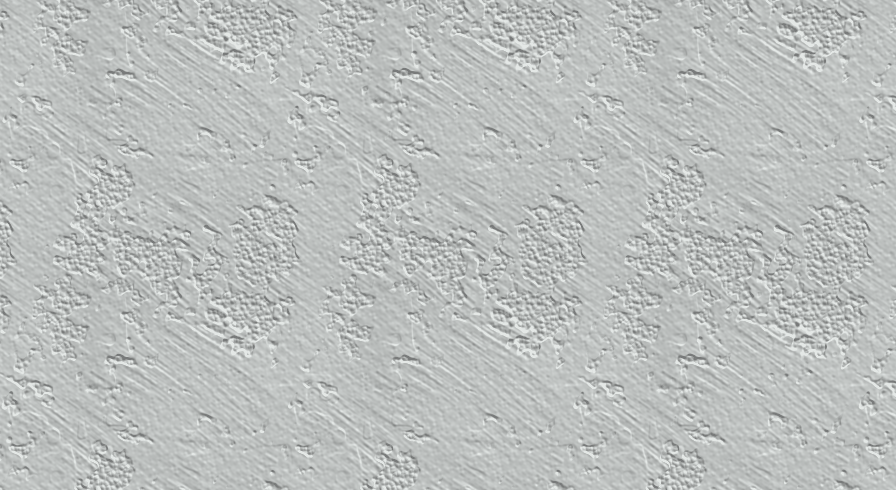
Write a WebGL 2 fragment shader that draws this texture.

```glsl
#version 300 es
precision highp float;

uniform vec2 u_resolution;
out vec4 outColor;

const float TAU = 6.2831853;

// Layout, in canvas heights
const float TILE_SIZE = 0.583;
const vec2 TILE_ORIGIN = vec2(0.5, 1.0);

// Relief
const float GRAIN_CELLS = 59.0;
const float GRAIN_HEIGHT = 0.6;
const float LUMP_CELLS = 37.0;
const float LUMP_HEIGHT = 0.5;
const float GRIT_HEIGHT = 0.36;
const float STREAK_COUNT = 16.0;
const float STREAK_HEIGHT = 0.36;
const float LEDGE_HEIGHT = 1.05;
const float FLAKE_HEIGHT = 0.4;
const float ROUGH_LEVEL = 0.22;
const float ROUGH_EDGE = 0.5;
const float WEAR = 0.15;

// Light and colour
const vec2 LIGHT_DIR = vec2(0.5, -0.866);
const float LIGHT_STEP = 0.0033;
const float CONTRAST = 0.37;
const float BASE_TONE = 0.75;
const float STAIN = 0.035;
const float ROUGH_SHADE = 0.015;
const vec3 PLASTER_TINT = vec3(0.982, 1.0, 0.993);

vec2 hash2(vec2 p) {
    vec3 q = fract(vec3(p.xyx) * vec3(0.1031, 0.103, 0.0973));
    q += dot(q, q.yzx + 33.33);
    return fract((q.xx + q.yz) * q.zy);
}

// Value noise that wraps after the given number of cells
float noise(vec2 p, vec2 period) {
    vec2 cell = floor(p);
    vec2 f = fract(p);
    f = f * f * (3.0 - 2.0 * f);
    vec2 lo = mod(cell, period);
    vec2 hi = mod(cell + 1.0, period);
    float a = mix(hash2(lo).x, hash2(vec2(hi.x, lo.y)).x, f.x);
    float b = mix(hash2(vec2(lo.x, hi.y)).x, hash2(hi).x, f.x);
    return mix(a, b, f.y);
}

float tiledNoise(vec2 t, float cells) {
    return noise(t * cells, vec2(cells));
}

// Separate rounded grains around scattered points
float cellGrains(vec2 t, float cells) {
    vec2 cell = floor(t * cells);
    vec2 f = fract(t * cells);
    float nearest = 2.0;
    for (int y = -1; y <= 1; y++) {
        for (int x = -1; x <= 1; x++) {
            vec2 offset = vec2(x, y);
            vec2 d = offset + hash2(mod(cell + offset, cells)) - f;
            nearest = min(nearest, dot(d, d));
        }
    }
    return 1.0 - smoothstep(0.05, 0.75, sqrt(nearest));
}

float wave(float turns) {
    return cos(TAU * turns);
}

// Layered sines place the coarse patches, noise breaks them into crumbs
float roughness(vec2 t) {
    float m = 0.42 * wave(t.y - 0.95) + 0.28 * wave(2.0 * t.x);
    m += 0.22 * wave(2.0 * t.x + t.y - 0.85);
    m += 0.22 * wave(t.x - t.y - 0.1);
    m += 0.22 * wave(3.0 * t.x + t.y - 0.1);
    m += 1.3 * (tiledNoise(t, 8.0) - 0.5);
    m += 1.3 * (tiledNoise(t, 19.0) - 0.5);
    vec2 slanted = vec2(2.0 * t.x + t.y, t.x - 2.0 * t.y);
    m += 1.6 * (tiledNoise(slanted, 19.0) - 0.5);
    float wear = WEAR * sin(t.x * 2.3 + 0.6) * sin(t.y * 2.9 + 1.1);
    return smoothstep(ROUGH_LEVEL, ROUGH_LEVEL + ROUGH_EDGE, m + wear);
}

// Slanted trowel marks, slightly bent
float streaks(vec2 t) {
    t += 0.008 * vec2(wave(2.0 * t.y + t.x), wave(2.0 * t.x - t.y));
    float across = 3.0 * t.x - 4.0 * t.y;
    float along = t.x + t.y;
    float broad = noise(vec2(across * STREAK_COUNT, along * 6.0), vec2(STREAK_COUNT, 6.0));
    float fine = noise(vec2(across * 25.0, along * 10.0), vec2(25.0, 10.0));
    float strength = smoothstep(0.25, 0.75, tiledNoise(t + 0.37, 6.0));
    return (broad + 0.8 * fine) * mix(0.4, 1.1, strength);
}

// Thin broken steps where one coat overlaps another
float flakes(vec2 t) {
    float level = tiledNoise(t + 0.13, 5.0) + 0.6 * (tiledNoise(t, 21.0) - 0.5);
    return smoothstep(0.5, 0.6, level) * smoothstep(0.35, 0.8, tiledNoise(t + 0.61, 7.0));
}

// Fine sand over the whole surface, on two turned grids
float grit(vec2 t) {
    float coarse = tiledNoise(vec2(2.0 * t.x + t.y, t.x - 2.0 * t.y), 31.0);
    float fine = tiledNoise(vec2(3.0 * t.x + 2.0 * t.y, 2.0 * t.x - 3.0 * t.y), 27.0);
    return 0.6 * coarse + 0.7 * fine;
}

float surfaceHeight(vec2 t, float rough) {
    vec2 bent = t + 0.012 * vec2(tiledNoise(t, 47.0), tiledNoise(t + 0.5, 47.0));
    float coarse = GRAIN_HEIGHT * cellGrains(t, GRAIN_CELLS) + LUMP_HEIGHT * cellGrains(bent, LUMP_CELLS);
    float ledge = LEDGE_HEIGHT * mix(0.6, 1.2, tiledNoise(t, 6.0));
    float smoothed = STREAK_HEIGHT * streaks(t) + FLAKE_HEIGHT * flakes(t) + ledge;
    return mix(smoothed, coarse, rough) + GRIT_HEIGHT * grit(t);
}

void main() {
    vec2 t = (gl_FragCoord.xy / u_resolution.y - TILE_ORIGIN) / TILE_SIZE;
    t.y = -t.y;

    // Slope toward the light gives the shading
    vec2 toLight = t + LIGHT_DIR * LIGHT_STEP;
    vec2 fromLight = t - LIGHT_DIR * LIGHT_STEP;
    float roughNear = roughness(toLight);
    float roughFar = roughness(fromLight);
    float slope = surfaceHeight(toLight, roughNear) - surfaceHeight(fromLight, roughFar);
    float stain = STAIN * (tiledNoise(t, 4.0) - 0.5) - ROUGH_SHADE * (roughNear + roughFar) * 0.5;
    float tone = BASE_TONE + stain - CONTRAST * slope;
    outColor = vec4(PLASTER_TINT * clamp(tone, 0.48, 0.91), 1.0);
}
```
